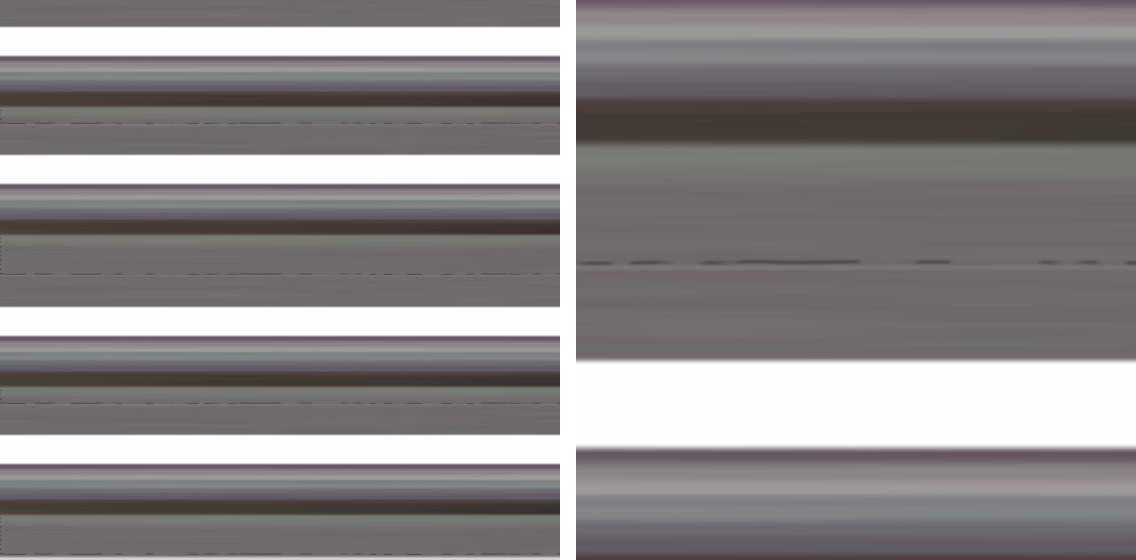
Left: the whole. Right: its middle third, enlarged.
This pattern is drawn by a WebGL 1 fragment shader. Its source:

```glsl
precision highp float;
// Horizontal metallic blind slats of two alternating heights, split by white gaps.
uniform vec2 u_resolution;

const float PERIOD = 0.5;         // one tall and one short slat
const float FIRST_EDGE = 0.0456;  // depth of the first white gap
const float SHORT_SLAT = 0.2285;  // height of the short slat
const vec3 BODY = vec3(0.435, 0.420, 0.422);
const vec3 WHITE = vec3(0.995, 0.995, 1.0);

float hash(vec2 cell) {
  return fract(sin(dot(cell, vec2(127.1, 311.7))) * 43758.55);
}

float noise(vec2 p) {
  vec2 i = floor(p);
  vec2 f = fract(p);
  f = f * f * (3.0 - 2.0 * f);
  float low = mix(hash(i), hash(i + vec2(1.0, 0.0)), f.x);
  float high = mix(hash(i + vec2(0.0, 1.0)), hash(i + vec2(1.0, 1.0)), f.x);
  return mix(low, high, f.y);
}

vec3 ramp(vec3 color, vec3 next, float from, float to, float d) {
  return mix(color, next, smoothstep(from, to, d));
}

// Soft horizontal line, 1 at its centre
float softLine(float d, float centre, float halfWidth) {
  return 1.0 - smoothstep(0.0, halfWidth, abs(d - centre));
}

// Cross-section of a slat, from its white gap down to the flat body
vec3 slatProfile(float d, float x) {
  vec3 shadow = mix(vec3(0.275, 0.248, 0.212), vec3(0.232, 0.196, 0.180), x);
  vec3 c = ramp(BODY, WHITE, 0.0, 0.005, d);
  c = ramp(c, vec3(0.40, 0.34, 0.39), 0.0515, 0.0575, d);
  c = ramp(c, vec3(0.55, 0.52, 0.53), 0.0590, 0.0680, d);
  c = ramp(c, vec3(0.61, 0.60, 0.60), 0.0710, 0.0780, d);
  c = ramp(c, vec3(0.49, 0.50, 0.51), 0.0800, 0.0860, d);
  c = ramp(c, vec3(0.51, 0.52, 0.52), 0.0870, 0.0930, d);
  c = ramp(c, vec3(0.42, 0.42, 0.44), 0.0940, 0.1020, d);
  c = ramp(c, vec3(0.38, 0.36, 0.39), 0.1030, 0.1120, d);
  c = ramp(c, vec3(0.30, 0.25, 0.25), 0.1150, 0.1210, d);
  c = ramp(c, shadow, 0.1210, 0.1290, d);
  c = ramp(c, vec3(0.47, 0.475, 0.45), 0.1410, 0.1490, d);
  return ramp(c, BODY, 0.1540, 0.1720, d);
}

// Fine brushed streaks with a faint pink and green tint
vec3 brushed(vec2 p) {
  float grain = noise(p * vec2(7.0, 420.0)) - 0.5;
  float broad = noise(p * vec2(3.0, 130.0) + 19.0) - 0.5;
  float tint = noise(p * vec2(5.0, 190.0) + 47.0) - 0.5;
  return vec3(0.018 * grain + 0.014 * broad) + tint * vec3(0.022, -0.008, 0.004);
}

// Thin seam: broken dark dashes above a faint light line
vec3 addSeam(vec3 color, float d, float seam, float x) {
  float wobble = 0.0012 * (noise(vec2(x * 50.0, 3.0)) - 0.5);
  float dash = smoothstep(0.32, 0.62, noise(vec2(x * 75.0, 8.0)));
  color -= 0.11 * dash * softLine(d, seam + wobble, 0.0022);
  return color + vec3(0.05, 0.04, 0.035) * softLine(d, seam + 0.0030, 0.0026);
}

// Small dark nicks along the left border, above the seam
float edgeNicks(float d, float seam, float x) {
  float dots = smoothstep(0.2, 0.9, sin(d * 800.0));
  float span = smoothstep(0.146, 0.150, d) * (1.0 - smoothstep(seam - 0.002, seam, d));
  return dots * span * (1.0 - smoothstep(0.001, 0.004, x));
}

void main() {
  vec2 uv = gl_FragCoord.xy / u_resolution;
  float depth = 1.0 - uv.y;

  // Place the short and tall slats inside each repeat
  float phase = mod(depth - FIRST_EDGE, PERIOD);
  float tall = step(SHORT_SLAT, phase);
  float d = phase - tall * SHORT_SLAT;
  float seam = mix(0.1745, 0.2155, tall);

  vec3 color = slatProfile(d, uv.x);
  float gap = smoothstep(0.0, 0.005, d) * (1.0 - smoothstep(0.0515, 0.0575, d));
  color += brushed(vec2(uv.x, phase)) * (1.0 - gap);
  color = addSeam(color, d, seam, uv.x);
  color -= 0.12 * edgeNicks(d, seam, uv.x);

  // Pale rim along the bottom border
  color = ramp(color, vec3(0.82), 0.9915, 0.9975, depth);

  gl_FragColor = vec4(clamp(color, 0.0, 1.0), 1.0);
}
```
